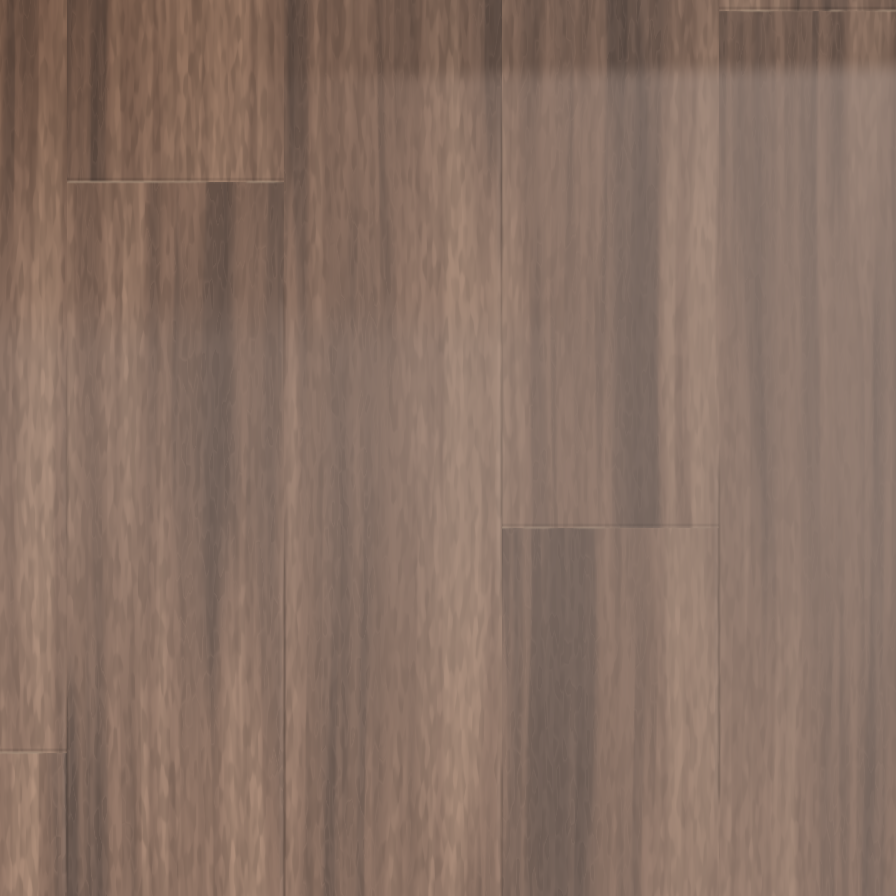
Reproduce this texture procedurally as a three.js fragment shader.

```glsl
// Brown wood floor of long upright boards with staggered end joints.
// Stretched smooth cellular noise, reseeded per board, gives straight streaks and
// short pores; faint worn seams split the boards and a window sheen greys the right.

varying vec2 vUv;

vec2 hash2(vec2 p) {
  vec3 q = fract(vec3(p.xyx) * vec3(0.1031, 0.1030, 0.0973));
  q += dot(q, q.yzx + 33.33);
  return fract((q.xx + q.yz) * q.zy);
}

// Cellular noise: random cell values blended by distance to jittered centres.
float cells(vec2 p) {
  vec2 base = floor(p);
  float total = 0.0;
  float weights = 0.0;
  for (int j = -1; j <= 1; j++) {
    for (int i = -1; i <= 1; i++) {
      vec2 id = base + vec2(float(i), float(j));
      vec2 toCentre = id + hash2(id) - p;
      float weight = exp(-6.0 * dot(toCentre, toCentre));
      total += weight * hash2(id + 71.0).x;
      weights += weight;
    }
  }
  return total / weights;
}

// Thin soft line at signed distance d.
float line(float d, float halfWidth) {
  return 1.0 - smoothstep(0.0, halfWidth * 2.0, abs(d));
}

void main() {
  vec2 p = vUv;

  // Board layout: column, then length along the column from its end joint.
  float boardWidth = 0.2425;
  float boardLength = 1.66;
  float across = (p.x - 0.075) / boardWidth + 1.0;
  float column = floor(across);
  float jointY = mod(0.16 + 0.637 * column, boardLength) - 0.06 * step(3.5, column);
  float along = (p.y - jointY) / boardLength;
  vec2 board = vec2(column, floor(along));
  vec2 seed = hash2(board + 13.0);

  // Grain coordinates, almost straight along the board.
  vec2 g = p + floor(seed * 40.0) + 3.0;
  g.x += 0.0018 * sin(p.y * 7.0 + seed.x * 6.0);

  // Streaks from broad bands down to fibres and short pores.
  float broad = cells(g * vec2(20.0, 1.5));
  float medium = cells(g * vec2(58.0, 1.3) + 17.0);
  float fine = cells(g * vec2(140.0, 4.0) + 39.0);
  float pores = cells(g * vec2(250.0, 48.0) + 53.0);
  float tone = 0.58 * broad + 0.28 * medium + 0.14 * fine + 0.05 * (seed.y - 0.5);

  vec3 darkWood = vec3(0.415, 0.345, 0.31);
  vec3 midWood = vec3(0.535, 0.43, 0.372);
  vec3 lightWood = vec3(0.63, 0.515, 0.44);
  vec3 color = mix(darkWood, midWood, smoothstep(0.16, 0.52, tone));
  color = mix(color, lightWood, 0.8 * smoothstep(0.48, 0.82, tone));

  // Window sheen: soft upper edge on the right, faint lower patch on the left.
  float sheenTop = 0.908 + 0.016 * p.x;
  float belowTop = 1.0 - smoothstep(sheenTop - 0.016, sheenTop + 0.016, p.y);
  float sheen = belowTop * smoothstep(0.15, 1.05, p.x) * mix(0.55, 1.0, smoothstep(0.0, 0.5, p.y));
  float patchLeft = (1.0 - smoothstep(0.60, 0.68, p.y)) * (1.0 - smoothstep(0.45, 0.75, p.x));
  patchLeft *= smoothstep(0.0, 0.5, p.y);

  // Fibre and pore contrast fades under the sheen.
  float contrast = 1.0 - 0.35 * sheen;
  color *= 1.0 + contrast * (0.08 * (fine - 0.5) + 0.17 * (pores - 0.5));
  color *= 1.0 - 0.12 * contrast * smoothstep(0.60, 0.85, pores) * smoothstep(0.6, 0.3, tone);

  // Shade toward the top left, and above the sheen.
  float shade = smoothstep(0.50, 1.0, p.y) * (1.0 - smoothstep(0.0, 0.75, p.x));
  color *= mix(vec3(1.02), vec3(0.83, 0.78, 0.74), shade);
  color *= 1.0 - 0.11 * (1.0 - belowTop) * smoothstep(0.25, 0.5, p.x);

  // Long seams: broken, barely dark groove with a faint pale bevel on its left.
  float seam = (fract(across + 0.5) - 0.5) * boardWidth;
  float seamWear = smoothstep(0.2, 0.8, cells(vec2(floor(across + 0.5) * 7.0, p.y * 7.0)));
  color *= 1.0 - 0.20 * seamWear * line(seam, 0.0013);
  color += 0.03 * seamWear * line(seam + 0.0035, 0.0018);

  // End joints: pale edge worn away in places over a thin shadow.
  float joint = (fract(along + 0.5) - 0.5) * boardLength;
  float jointWear = smoothstep(0.30, 0.65, cells(vec2(p.x * 28.0, column * 5.0)));
  color *= 1.0 - 0.10 * line(joint - 0.003, 0.0014);
  color = mix(color, vec3(0.64, 0.56, 0.48), (0.12 + 0.45 * jointWear) * line(joint, 0.0013));

  color = mix(color, vec3(0.60, 0.54, 0.51), 0.50 * sheen + 0.20 * patchLeft);
  gl_FragColor = vec4(color, 1.0);
}
```
